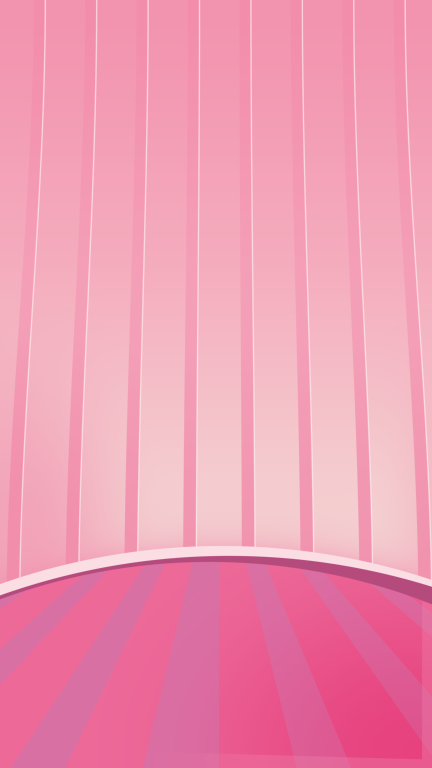
This background is drawn by a Shadertoy shader. Its source:

```glsl
const float SCENE_HEIGHT = 16.0 / 9.0;

// Wall colours and stripes
const vec3 WALL_TOP = vec3(0.95, 0.575, 0.685);
const vec3 WALL_MIDDLE = vec3(0.96, 0.69, 0.75);
const vec3 WALL_LOW = vec3(0.955, 0.815, 0.82);
const vec3 WALL_SHADE = vec3(0.945, 0.53, 0.66);
const vec3 STRIPE_TOP = vec3(0.95, 0.55, 0.67);
const vec3 STRIPE_MIDDLE = vec3(0.96, 0.625, 0.725);
const vec3 STRIPE_LOW = vec3(0.945, 0.56, 0.675);
const vec3 HIGHLIGHT = vec3(1.0, 0.92, 0.93);
const float STRIPE_CENTRE = 0.514;
const float STRIPE_SPACING = 0.119;
const float STRIPE_PHASE = 0.562;
const float STRIPE_WIDTH = 0.225;
const float STRIPE_FLARE = 0.145;
const float LINE_HALF_WIDTH = 0.0015;

// Domes: centre x, top y, radius
const vec3 RIM_OUTER = vec3(0.514, 0.514, 1.54);
const vec3 RIM_INNER = vec3(0.530, 0.491, 1.58);
const vec3 FLOOR_DOME = vec3(0.485, 0.477, 1.40);

// Floor colours and rays
const vec3 RIM_COLOR = vec3(0.98, 0.87, 0.895);
const vec3 RIM_SHADOW = vec3(0.71, 0.29, 0.49);
const vec3 FLOOR_LIGHT = vec3(0.925, 0.41, 0.595);
const vec3 FLOOR_DEEP = vec3(0.905, 0.26, 0.495);
const vec3 RAY_COLOR = vec3(0.80, 0.46, 0.68);
const vec2 RAY_ORIGIN = vec2(0.507, 0.729);
const float RAY_SPACING = 0.455;
const float RAY_CENTRE = -0.121;
const float RAY_OPACITY = 0.58;
const vec2 PANEL_CORNER = vec2(0.977, 0.020);

float pixelSize;

// Coverage of the side where the distance is negative
float cover(float dist) {
    return smoothstep(0.75, -0.75, dist / pixelSize);
}

float domeDistance(vec2 p, vec3 dome) {
    return length(p - vec2(dome.x, dome.y - dome.z)) - dome.z;
}

vec3 wallGradient(float y, vec3 top, vec3 middle, vec3 low) {
    vec3 upper = mix(middle, top, smoothstep(0.95, 1.85, y));
    return mix(low, upper, smoothstep(0.50, 1.22, y));
}

vec3 wall(vec2 p) {
    vec3 color = wallGradient(p.y, WALL_TOP, WALL_MIDDLE, WALL_LOW);

    // Soft shade at the sides and above the rim
    float low = smoothstep(1.15, 0.55, p.y);
    float leftShade = low * smoothstep(0.30, -0.04, p.x - 0.10 * low);
    float rightShade = low * smoothstep(0.86, 1.05, p.x);
    float rimShade = exp(-max(domeDistance(p, RIM_OUTER), 0.0) / 0.035);
    color = mix(color, WALL_SHADE, 0.60 * leftShade);
    color = mix(color, WALL_SHADE, 0.30 * rightShade);
    color = mix(color, WALL_SHADE, 0.38 * rimShade);

    // Stripes spread out towards the floor
    float depth = 1.0 - p.y / SCENE_HEIGHT;
    float spacing = STRIPE_SPACING * (1.0 + STRIPE_FLARE * smoothstep(0.0, 0.8, depth));
    float cell = fract((p.x - STRIPE_CENTRE) / spacing - STRIPE_PHASE);
    float bandCentre = 1.0 - 0.5 * STRIPE_WIDTH;
    float band = cover((abs(cell - bandCentre) - 0.5 * STRIPE_WIDTH) * spacing);
    vec3 bandColor = wallGradient(p.y, STRIPE_TOP, STRIPE_MIDDLE, STRIPE_LOW);
    bandColor = mix(bandColor, WALL_SHADE, 0.35 * leftShade);
    color = mix(color, bandColor, 0.9 * band);

    // Thin highlight on the right edge of each stripe
    float lineDist = min(cell, 1.0 - cell) * spacing - LINE_HALF_WIDTH;
    return mix(color, HIGHLIGHT, 0.75 * cover(lineDist));
}

vec3 floorColor(vec2 p) {
    float glow = smoothstep(0.75, 0.0, length((p - vec2(0.96, 0.04)) * vec2(1.0, 1.3)));
    vec3 color = mix(FLOOR_LIGHT, FLOOR_DEEP, glow);

    // Rays evenly spaced along any horizontal line
    float drop = RAY_ORIGIN.y - p.y;
    float slope = (p.x - RAY_ORIGIN.x) / drop - RAY_CENTRE;
    float halfWidth = mix(0.121, 0.086, smoothstep(0.12, 0.4, abs(slope)));
    float offset = abs(mod(slope + 0.5 * RAY_SPACING, RAY_SPACING) - 0.5 * RAY_SPACING);
    float ray = cover((offset - halfWidth) * drop);
    color = mix(color, RAY_COLOR, RAY_OPACITY * (1.0 - 0.45 * glow) * ray);

    // Pale margin along the right and bottom edges
    float bottomEdge = PANEL_CORNER.y + 0.028 * (PANEL_CORNER.x - p.x);
    float margin = max(cover(PANEL_CORNER.x - p.x),
                       cover(p.y - bottomEdge) * smoothstep(0.30, 0.65, p.x));
    return mix(color, vec3(0.93, 0.50, 0.66), 0.38 * margin);
}

void mainImage(out vec4 fragColor, in vec2 fragCoord) {
    vec2 p = fragCoord / iResolution.xy * vec2(1.0, SCENE_HEIGHT);
    pixelSize = max(1.0 / iResolution.x, SCENE_HEIGHT / iResolution.y);

    // Layers from back to front
    vec3 color = wall(p);
    color = mix(color, RIM_COLOR, cover(domeDistance(p, RIM_OUTER)));
    color = mix(color, RIM_SHADOW, cover(domeDistance(p, RIM_INNER)));
    color = mix(color, floorColor(p), cover(domeDistance(p, FLOOR_DOME)));
    fragColor = vec4(color, 1.0);
}
```
